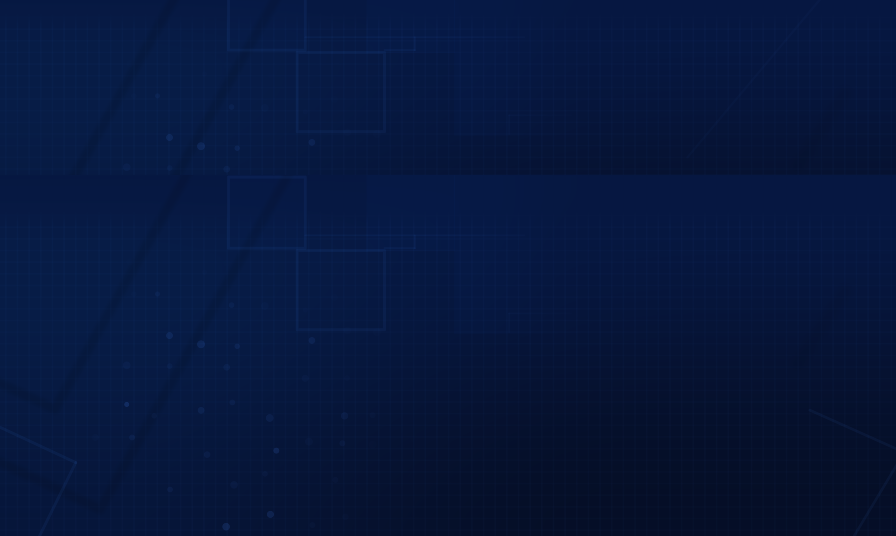
Give the GLSL for this background, as a WebGL 1 fragment shader.

```glsl
precision highp float;
// Dark navy tech backdrop: two stacked panels with a fine grid, frames, diagonal strips and dots.

uniform vec2 u_resolution;

// Lengths are in design units; the canvas is HEIGHT units tall, y runs downward.
const float HEIGHT = 460.0;
const float SEAM = 150.0;          // where the lower panel begins
const float PANEL_STEP = 170.0;    // vertical offset between the panels
const float GRID_TOP = 30.0;
const vec2 GRID_PITCH = vec2(10.0, 10.0);
const float DOT_CELL = 31.0;
const vec2 STRIP_DIR = vec2(-0.49, 0.872);

const vec3 NAVY_TOP = vec3(0.025, 0.092, 0.256);
const vec3 NAVY_LEFT = vec3(0.027, 0.111, 0.276);
const vec3 NAVY_LOW = vec3(0.025, 0.083, 0.223);
const vec3 NAVY_DARK = vec3(0.020, 0.056, 0.152);
const vec3 LINE_BLUE = vec3(0.05, 0.105, 0.18);
const vec3 DOT_BLUE = vec3(0.07, 0.12, 0.21);

const vec2 GRID_GAIN = vec2(0.12, 0.09);   // vertical, horizontal lines
const float FRAME_GAIN = 0.26;
const float RULE_GAIN = 0.22;
const float ANGLED_GAIN = 0.28;
const float STRIP_SHADE = 0.10;

float hash(vec2 p) {
  return fract(sin(dot(p, vec2(12.99, 78.23))) * 4375.85);
}

// Soft coverage of a shape from its distance and half width.
float stroke(float d, float halfWidth, float soft) {
  return 1.0 - smoothstep(halfWidth, halfWidth + soft, d);
}

float segment(vec2 p, vec2 a, vec2 b) {
  vec2 ab = b - a;
  return length(p - a - ab * clamp(dot(p - a, ab) / dot(ab, ab), 0.0, 1.0));
}

float box(vec2 p, vec2 lo, vec2 hi) {
  vec2 d = abs(p - 0.5 * (lo + hi)) - 0.5 * (hi - lo);
  return length(max(d, 0.0)) + min(max(d.x, d.y), 0.0);
}

// Panel gradient: blue at left and top, darkening to the lower right.
vec3 baseColor(vec2 p) {
  float left = smoothstep(0.0, 75.0, p.y) * (1.0 - smoothstep(90.0, 480.0, p.x));
  vec3 col = mix(NAVY_TOP, NAVY_LEFT, left);
  col = mix(col, NAVY_LOW, smoothstep(90.0, 310.0, p.y) * 0.9);
  float dark = smoothstep(220.0, 680.0, p.x + 0.55 * p.y) * smoothstep(10.0, 300.0, p.y);
  return mix(col, NAVY_DARK, dark);
}

float gridLines(vec2 p, float px) {
  vec2 d = abs(fract(p / GRID_PITCH) - 0.5) * GRID_PITCH;
  vec2 lines = vec2(stroke(d.x, 0.2, px), stroke(d.y, 0.2, px));
  float patches = 0.85 + 0.15 * sin(p.x * 0.021 + 1.0) * sin(p.y * 0.035);
  return dot(lines, GRID_GAIN) * patches * smoothstep(GRID_TOP, GRID_TOP + 14.0, p.y);
}

// Dark strips: a long diagonal that turns back to the upper left.
float strip(vec2 p, vec2 elbow, float len) {
  float d = min(segment(p, elbow, elbow - STRIP_DIR * len),
                segment(p, elbow, elbow - vec2(96.0, 45.0)));
  return stroke(d, 1.0, 6.0);
}

// Scattered dots, one per cell, thinning away from the cluster.
float dots(vec2 p, float px) {
  vec2 cell = floor(p / DOT_CELL);
  vec2 offset = 0.25 + 0.5 * vec2(hash(cell), hash(cell + 17.0));
  float d = length(p - (cell + offset) * DOT_CELL);
  float radius = mix(1.6, 3.0, hash(cell + 5.0));
  float shine = step(0.3, hash(cell + 31.0)) * mix(0.15, 0.65, pow(hash(cell + 43.0), 3.0));
  float cluster = smoothstep(70.0, 110.0, p.x) * (1.0 - smoothstep(210.0, 370.0, p.x));
  return stroke(d, radius, px) * shine * cluster * smoothstep(60.0, 170.0, p.y);
}

void main() {
  float px = HEIGHT / u_resolution.y;
  vec2 canvas = vec2(gl_FragCoord.x, u_resolution.y - gl_FragCoord.y) * px;
  float lower = smoothstep(SEAM - px, SEAM + px, canvas.y);
  vec2 p = canvas - vec2(0.0, SEAM);
  p.y += PANEL_STEP * (1.0 - step(SEAM, canvas.y));

  vec3 col = mix(baseColor(vec2(p.x, canvas.y - SEAM + PANEL_STEP)),
                 baseColor(vec2(p.x, canvas.y - SEAM)), lower);

  // Faint filled plates
  float plate = stroke(box(p, vec2(315.0, -20.0), vec2(390.0, 65.0)), 0.0, px);
  plate += stroke(box(p, vec2(390.0, -20.0), vec2(505.0, 136.0)), 0.0, px)
         * (1.0 - smoothstep(400.0, 505.0, p.x));
  plate += 0.6 * stroke(box(p, vec2(196.0, 0.0), vec2(262.0, 63.0)), 0.0, px);
  col += LINE_BLUE * vec3(0.0, 0.06, 0.09) * plate;

  // Diagonal strips, with a faint one at the far right
  float shade = strip(p, vec2(47.0, 201.0), 270.0) + strip(p, vec2(86.0, 287.0), 360.0);
  shade += 0.5 * stroke(segment(p, vec2(725.0, 100.0), vec2(685.0, 162.0)), 1.0, 9.0);
  col *= 1.0 - STRIP_SHADE * min(shade, 1.0);

  col += LINE_BLUE * gridLines(p, px);

  // Square frames and their stepped connecting rules
  float frame = stroke(abs(box(p, vec2(196.0, 2.0), vec2(262.0, 63.0))), 0.8, px);
  frame += stroke(abs(box(p, vec2(255.0, 65.0), vec2(330.0, 133.0))), 0.8, px);
  float rule = stroke(segment(p, vec2(262.0, 52.0), vec2(450.0, 52.0)), 0.3, px);
  rule += stroke(segment(p, vec2(356.0, 52.0), vec2(356.0, 63.0)), 0.3, px);
  rule += stroke(segment(p, vec2(330.0, 63.0), vec2(356.0, 63.0)), 0.3, px);
  rule += stroke(segment(p, vec2(437.0, 119.0), vec2(437.0, 135.0)), 0.3, px);
  rule += stroke(segment(p, vec2(437.0, 119.0), vec2(490.0, 119.0)), 0.3, px);
  col += LINE_BLUE * (FRAME_GAIN * frame + RULE_GAIN * rule * (1.0 - smoothstep(350.0, 540.0, p.x)));

  // Angled outlines in the lower corners and a slanted rule at the upper right
  float angled = stroke(segment(p, vec2(-10.0, 212.0), vec2(65.0, 247.0)), 0.8, px);
  angled += stroke(segment(p, vec2(65.0, 247.0), vec2(30.0, 318.0)), 0.8, px);
  angled += stroke(segment(p, vec2(695.0, 202.0), vec2(780.0, 240.0)), 0.7, px);
  angled += stroke(segment(p, vec2(775.0, 240.0), vec2(733.0, 310.0)), 0.7, px);
  angled += 0.4 * stroke(segment(p, vec2(705.0, 18.0), vec2(590.0, 155.0)), 0.5, px) * (1.0 - lower);
  col += LINE_BLUE * ANGLED_GAIN * angled;

  col += DOT_BLUE * dots(p, px);
  gl_FragColor = vec4(col, 1.0);
}
```
